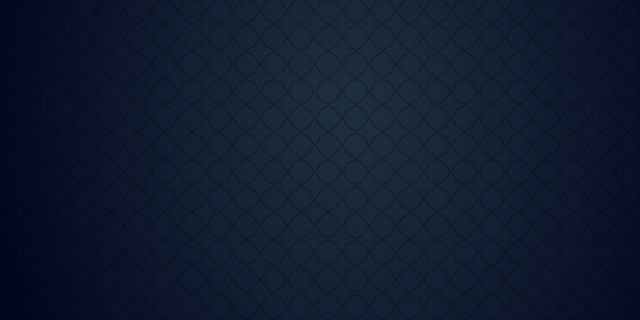
Write a Shadertoy shader that draws this pattern.

```glsl
// Dark navy trellis: scalloped medallions whose outlines cross between neighbors.

const vec2 CELL = vec2(0.0852, 0.0841);         // repeat size, in canvas heights
const vec2 FIRST_CENTER = vec2(0.0034, 0.0417); // center of one medallion
const vec2 GLOW_CENTER = vec2(0.55, 0.66);      // as a share of the canvas
const vec3 GLOW_COLOR = vec3(0.116, 0.184, 0.242);
const vec3 EDGE_COLOR = vec3(0.004, 0.014, 0.120);

float circle(vec2 p, vec2 center, float radius) {
    return length(p - center) - radius;
}

// Diamond in the first quadrant, its points on the cell sides
float diamond(vec2 p, float reach) {
    return (p.x + p.y - reach) * 0.7071;
}

// Signed distance to the medallion in a unit cell centered on zero
float medallion(vec2 p) {
    p = abs(p);
    p = vec2(max(p.x, p.y), min(p.x, p.y));
    float diagonalLobe = circle(p, vec2(0.21), 0.13);
    float shoulderLobe = circle(p, vec2(0.33, 0.10), 0.085);
    return min(diamond(p, 0.5), min(diagonalLobe, shoulderLobe));
}

// Antialiased coverage of a stroke around the zero contour
float stroke(float dist, float halfWidth, float pixel) {
    return 1.0 - smoothstep(halfWidth - 0.5 * pixel, halfWidth + 0.5 * pixel, abs(dist));
}

// Off-center glow falling to near black at the sides
vec3 backdrop(vec2 uv, vec2 center) {
    float reach = length((uv - center) * vec2(1.0, 0.8)) / 1.2;
    return mix(GLOW_COLOR, EDGE_COLOR, pow(clamp(reach, 0.0, 1.0), 1.2));
}

void mainImage(out vec4 fragColor, in vec2 fragCoord) {
    vec2 uv = fragCoord / iResolution.y;
    vec2 aspect = vec2(iResolution.x / iResolution.y, 1.0);
    vec3 color = backdrop(uv, GLOW_CENTER * aspect);

    // Repeated outlines, slightly darker than the ground
    vec2 cell = fract((uv - FIRST_CENTER) / CELL + 0.5) - 0.5;
    float pixel = 1.0 / (iResolution.y * CELL.y);
    float line = stroke(medallion(cell), 0.028, pixel);
    color *= 1.0 - 0.25 * line;

    fragColor = vec4(color, 1.0);
}
```
